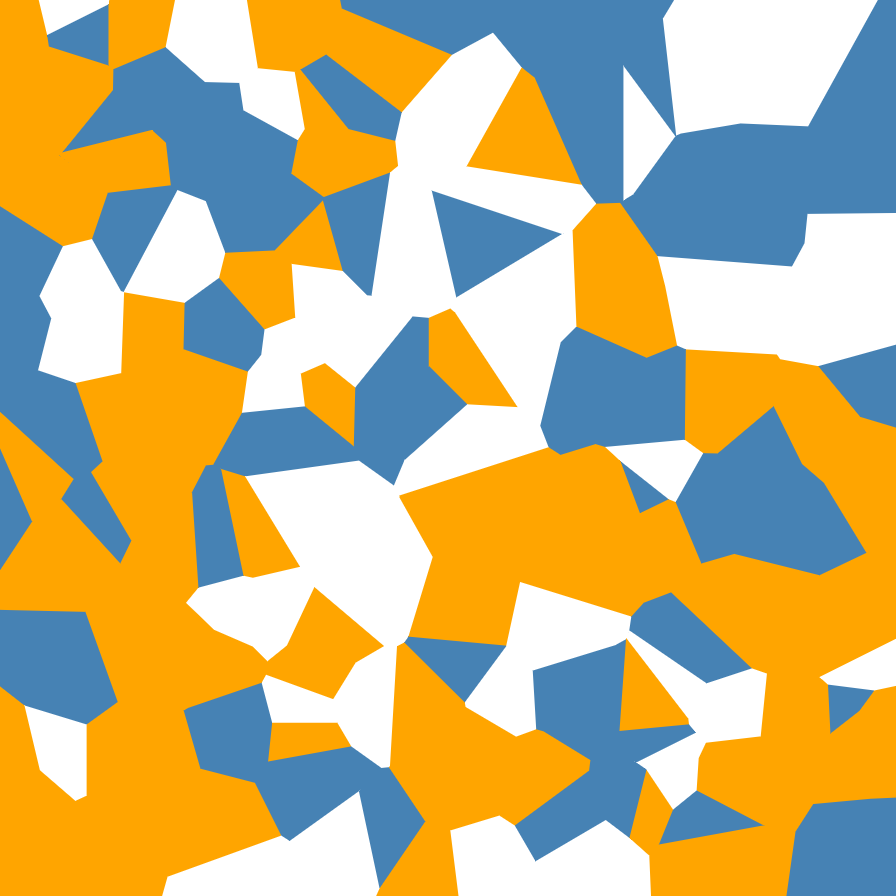
This pattern is drawn by a WebGL 1 fragment shader. Its source:

```glsl
precision highp float;

uniform vec2 u_resolution;

// Random position in the unit square for one cell seed
vec2 seedPosition(float index) {
    return fract(sin((index + 1.0) * vec2(12.9898, 78.233)) * 43758.5453);
}

// 0 = orange, 1 = blue, 2 = white, spread evenly over the seeds
float seedKind(float index) {
    float pick = fract(index * 0.618034);
    return step(0.38, pick) + step(0.71, pick);
}

vec3 kindColor(float kind) {
    vec3 orange = vec3(1.0, 0.647, 0.0);
    vec3 steelBlue = vec3(0.275, 0.51, 0.706);
    return kind < 0.5 ? orange : kind < 1.5 ? steelBlue : vec3(1.0);
}

void main() {
    vec2 point = gl_FragCoord.xy / u_resolution;

    // Nearest seed, and nearest seed of another colour: xy offset, z kind
    vec3 nearest = vec3(9.0, 9.0, -1.0);
    vec3 rival = nearest;
    float nearestSq = 100.0;
    float rivalSq = 100.0;

    for (int i = 0; i < 150; i++) {
        float index = float(i);
        vec3 seed = vec3(seedPosition(index) - point, seedKind(index));
        float distSq = dot(seed.xy, seed.xy);
        bool differs = abs(seed.z - nearest.z) > 0.5;

        if (distSq < nearestSq) {
            if (differs) {
                rival = nearest;
                rivalSq = nearestSq;
            }
            nearest = seed;
            nearestSq = distSq;
        } else if (differs && distSq < rivalSq) {
            rival = seed;
            rivalSq = distSq;
        }
    }

    // Distance to the bisector between both seeds, smoothed over one pixel
    float gap = max(length(rival.xy - nearest.xy), 1e-4);
    float edge = 0.5 * (rivalSq - nearestSq) / gap;
    float blend = clamp(0.5 - edge * u_resolution.y, 0.0, 0.5);

    gl_FragColor = vec4(mix(kindColor(nearest.z), kindColor(rival.z), blend), 1.0);
}
```
